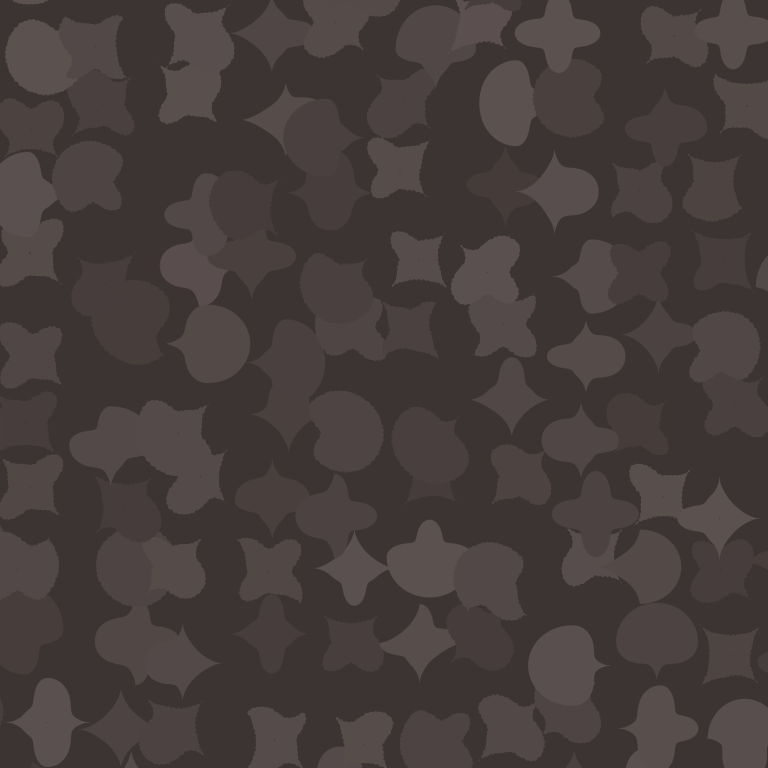
Write a Shadertoy shader that draws this pattern.

```glsl
const float PI = 3.14159265;
const float CELLS = 10.0;        // cells across the canvas
const float TIP_REACH = 0.058;   // longest tip, in canvas units
const float JITTER = 0.6;

const vec3 GROUND = vec3(0.237, 0.203, 0.199);
const vec3 DARK_SHAPE = vec3(0.268, 0.232, 0.227);
const vec3 LIGHT_SHAPE = vec3(0.358, 0.318, 0.312);

float hash(vec2 cell, float salt) {
    vec3 p = fract(vec3(cell + 57.0, salt * 7.3 + 11.0) * vec3(0.1031, 0.1130, 0.0973));
    p += dot(p, p.zyx + 31.32);
    return fract((p.x + p.y) * p.z);
}

mat2 rotation(float angle) {
    float c = cos(angle), s = sin(angle);
    return mat2(c, s, -s, c);
}

float zigzag(float x) {
    return 2.0 * abs(fract(x) - 0.5) - 0.5;
}

// Radius over one quarter turn: thorn, round arc or narrow lobe
float quarterProfile(bool thorn, bool bulge, float t) {
    if (thorn) {
        vec2 d = max(vec2(cos(t * PI * 0.5), sin(t * PI * 0.5)), 0.00001);
        return pow(pow(d.x, 0.667) + pow(d.y, 0.667), -1.5);
    }
    return bulge ? 1.0 : 0.77 + 0.23 * cos(2.0 * PI * t);
}

// Outline radius of a four-tipped shape at a given angle
float outline(vec2 cell, float angle) {
    float turn = angle / (0.5 * PI) + 4.0;
    float side = mod(floor(turn), 4.0);
    float next = mod(side + 1.0, 4.0);
    float t = fract(turn);

    // Loose shapes choose the tip style anew on each side
    float loose = hash(cell, 1.0) < 0.3 ? 10.0 + side * 4.0 : 0.0;
    bool thornA = hash(cell, 20.0 + side + loose) < 0.42;
    bool thornB = hash(cell, 20.0 + next + loose) < 0.42;
    bool bulge = hash(cell, 60.0 + side) < 0.5;

    float reachA = mix(0.82, 1.0, hash(cell, 70.0 + side));
    float reachB = mix(0.82, 1.0, hash(cell, 70.0 + next));
    float blend = smoothstep(0.0, 1.0, t);
    return TIP_REACH * mix(reachA * quarterProfile(thornA, bulge, t),
                           reachB * quarterProfile(thornB, bulge, t), blend);
}

// Approximate signed distance to the shape of a cell
float shapeDistance(vec2 cell, vec2 p) {
    bool diagonal = hash(cell, 2.0) < 0.45;
    float quarterTurns = floor(4.0 * hash(cell, 3.0));
    vec2 q = rotation((quarterTurns + (diagonal ? 0.5 : 0.0)) * 0.5 * PI) * p;
    if (hash(cell, 4.0) < 0.7) q.x = abs(q.x);

    float r = max(length(q), 0.0001);
    float angle = atan(q.y, q.x);
    float radius = outline(cell, angle);
    float slope = (outline(cell, angle + 0.02) - radius) / (0.02 * r);
    float d = (r - radius) * inversesqrt(1.0 + slope * slope);

    // Diagonal shapes carry finely toothed edges
    if (diagonal) d += 0.0011 * (zigzag(p.x * 160.0) + zigzag(p.y * 160.0));
    return d;
}

void mainImage(out vec4 fragColor, in vec2 fragCoord) {
    float pixel = 1.0 / iResolution.y;
    vec2 uv = fragCoord * pixel;
    vec2 home = floor(uv * CELLS);
    vec3 color = GROUND;

    // Paint neighbouring shapes in a fixed order so overlaps agree
    for (int y = -1; y <= 1; y++) {
        for (int x = -1; x <= 1; x++) {
            vec2 cell = home + vec2(x, y);
            vec2 offset = vec2(hash(cell, 5.0), hash(cell, 6.0)) - 0.5;
            vec2 center = (cell + 0.5 + JITTER * offset) / CELLS;
            vec2 p = uv - center;
            if (length(p) > TIP_REACH * 1.1) continue;

            float cover = 1.0 - smoothstep(-0.7 * pixel, 0.7 * pixel, shapeDistance(cell, p));
            vec3 fill = mix(DARK_SHAPE, LIGHT_SHAPE, hash(cell, 7.0));
            color = mix(color, fill, cover);
        }
    }
    fragColor = vec4(color, 1.0);
}
```
